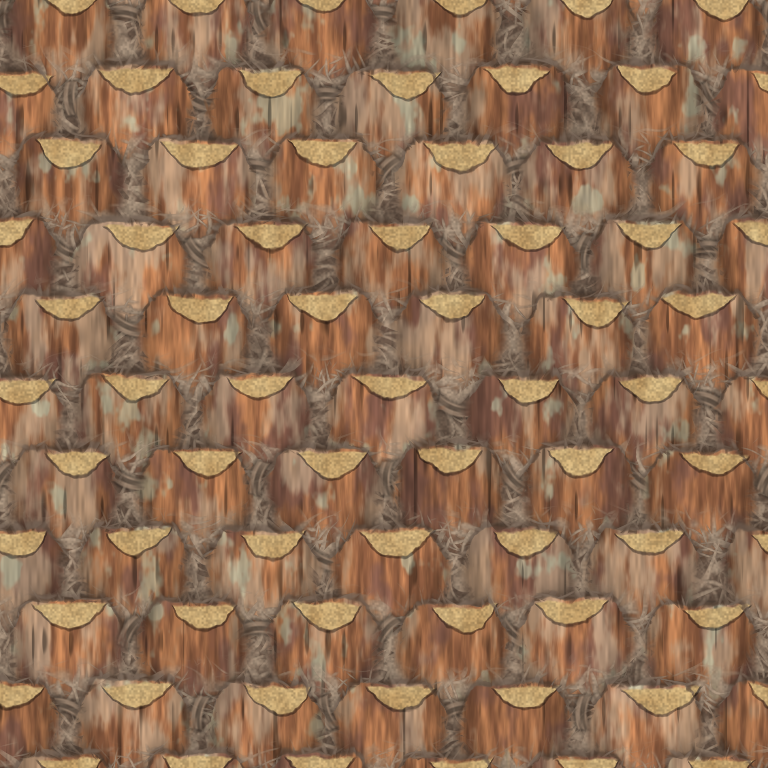
This texture is drawn by a three.js fragment shader. Its source:

```glsl
// Palm trunk bark: staggered rows of woody leaf bases, six across and ten down,
// each with a pale crescent cut at its top, set in matted grey fibre.
// Rows are painted downwards so that every base overlaps the one above it.
varying vec2 vUv;

float hash(vec2 p) {
  vec3 q = fract(p.xyx * 0.1031);
  q += dot(q, q.yzx + 33.33);
  return fract((q.x + q.y) * q.z);
}

float noise(vec2 p) {
  vec2 i = floor(p), f = fract(p);
  f = f * f * (3.0 - 2.0 * f);
  return mix(mix(hash(i), hash(i + vec2(1, 0)), f.x),
             mix(hash(i + vec2(0, 1)), hash(i + vec2(1, 1)), f.x), f.y);
}

float fbm(vec2 p) {
  float sum = 0.0, amp = 0.533;
  for (int i = 0; i < 4; i++) {
    sum += amp * noise(p);
    p = p * 2.03 + 17.3;
    amp *= 0.5;
  }
  return sum;
}

vec2 turn(vec2 p, float a) {
  return vec2(cos(a) * p.x - sin(a) * p.y, sin(a) * p.x + cos(a) * p.y);
}

// Thin strands crossing at several angles
float strands(vec2 p) {
  float top = 0.0;
  p += 0.12 * vec2(noise(p * 5.0), noise(p * 5.0 + 40.0));
  for (int i = 0; i < 4; i++) {
    vec2 q = turn(p, 0.4 + 0.8 * float(i)) + 7.0 * float(i);
    top = max(top, noise(q * vec2(7.0, 36.0)));
  }
  return smoothstep(0.4, 1.0, top);
}

vec3 woodColor(vec2 p, vec2 seed, float tone) {
  vec2 s = p + seed * 13.7;
  float grain = fbm(s * vec2(18.0, 2.5));
  float fine = noise(s * vec2(46.0, 7.0));
  vec3 c = mix(vec3(0.46, 0.30, 0.21), vec3(0.71, 0.48, 0.32), smoothstep(0.2, 0.8, grain));
  c = mix(c, vec3(0.43, 0.30, 0.26), 0.75 * smoothstep(0.48, 0.7, fbm(s * vec2(4.5, 2.2) + 9.0)));
  float worn = fbm(s * vec2(5.0, 2.4) + 31.0) + 0.35 * (grain - 0.5) + 0.16 * (tone - 0.5);
  c = mix(c, vec3(0.67, 0.57, 0.47), 0.75 * smoothstep(0.46, 0.72, worn));
  float lichen = smoothstep(0.66, 0.78, fbm(s * vec2(5.0, 3.0) + 71.0));
  c = mix(c, vec3(0.66, 0.68, 0.58), 0.6 * lichen);
  c *= 0.87 + 0.26 * fine;
  return c * (1.0 - 0.35 * smoothstep(0.8, 0.95, noise(s * vec2(24.0, 2.6) + 5.0)));
}

void main() {
  // One unit is the width of a leaf base; y runs downwards
  vec2 p = 6.0 * vec2(vUv.x, 1.0 - vUv.y);
  float mat = strands(p);
  float speck = noise(p * 60.0);

  // Fibre ground
  vec3 fibre = mix(vec3(0.37, 0.30, 0.25), vec3(0.62, 0.54, 0.46), mat);
  fibre *= 0.78 + 0.22 * fbm(p * 4.0) + 0.22 * speck;
  vec3 col = fibre;

  float firstRow = floor((p.y - 0.52) / 0.6);
  for (int r = -1; r <= 1; r++) {
    float row = firstRow + float(r);
    float odd = mod(row, 2.0);
    float offset = mix(0.04, 0.5, odd);
    float top = 0.53 + 0.6 * row - 0.03 * odd;
    float column = floor(p.x - offset + 0.5);
    vec2 id = vec2(mod(column, 6.0), mod(row, 10.0)) + 1.0;
    float h1 = hash(id), h2 = hash(id + 23.0), h3 = hash(id + 57.0), h4 = hash(id + 91.0);

    // Loose husk chip in the gap between two bases
    float gap = floor(p.x - offset);
    float chance = hash(vec2(mod(gap, 6.0), id.y) + 130.0);
    vec2 chip = turn(p - vec2(offset + gap + 0.5, top + 0.12 + 0.15 * chance), 6.0 * chance);
    chip.y += 1.5 * chip.x * chip.x;
    float chipEdge = max(abs(chip.x) - 0.13, abs(chip.y) - 0.045);
    float chipMask = (1.0 - smoothstep(-0.012, 0.012, chipEdge)) * step(0.45, chance);
    vec3 husk = vec3(0.52, 0.44, 0.37) * (0.65 + 0.55 * noise(chip * vec2(6.0, 55.0)));
    col *= 1.0 - 0.3 * step(0.45, chance) * (1.0 - smoothstep(0.0, 0.04, chipEdge));
    col = mix(col, husk, 0.8 * chipMask);

    // Outline with sloping shoulders and ragged edges
    vec2 q = p - vec2(offset + column + 0.08 * (h1 - 0.5), top + 0.05 * (h2 - 0.5));
    q += 0.07 * (vec2(fbm(p * 7.0), fbm(p * 7.0 + 50.0)) - 0.5);
    float ax = abs(q.x);
    float rise = q.y - 0.24 * smoothstep(0.27, 0.47, ax);
    float side = 0.43 + 0.03 * (h3 - 0.5) - 0.05 * smoothstep(0.35, 0.7, q.y) - ax;
    float fade = 1.0 - smoothstep(0.5, 0.8, q.y + 0.24 * (mat - 0.5));
    float body = smoothstep(-0.012, 0.012, rise) * smoothstep(-0.05, 0.06, side + 0.06 * (mat - 0.5)) * fade;

    // Shade cast around the crown, then the wood itself
    float near = (1.0 - smoothstep(0.4, 0.5, ax)) * (1.0 - smoothstep(0.2, 0.4, q.y));
    col *= 1.0 - 0.32 * near * exp(-14.0 * abs(rise));
    vec3 wood = woodColor(p, id, h4) * (0.92 + 0.16 * h3);
    wood *= 0.8 + 0.24 * smoothstep(0.0, 0.22, side);
    col = mix(col, wood, body);

    // Pale crescent cut with a dark lower rim
    vec2 c = q - vec2(0.06 + 0.16 * (h2 - 0.5), 0.025);
    c.y += 0.12 * (h4 - 0.5) * c.x;
    float halfWidth = 0.27 + 0.06 * (h3 - 0.5);
    float bowl = (0.19 + 0.05 * (h1 - 0.5)) * (1.0 - c.x * c.x / (halfWidth * halfWidth)) - c.y;
    float below = smoothstep(-0.01, 0.015, c.y);
    vec3 pith = mix(vec3(0.68, 0.54, 0.34), vec3(0.84, 0.74, 0.53), fbm(p * vec2(9.0, 6.0) + id));
    pith *= 0.84 + 0.26 * speck;
    col = mix(col, pith, 0.94 * below * smoothstep(-0.005, 0.014, bowl));
    col *= 1.0 - 0.38 * below * (1.0 - smoothstep(0.004, 0.02, abs(bowl + 0.004)));

    // Frayed dark lip along the top edge
    float lip = 1.0 - smoothstep(0.008, 0.04, abs(rise + 0.012 + 0.03 * (mat - 0.5)));
    col = mix(col, vec3(0.29, 0.22, 0.17) + 0.16 * mat, 0.7 * lip * near);
  }

  gl_FragColor = vec4(clamp(col * 1.04, 0.0, 1.0), 1.0);
}
```
